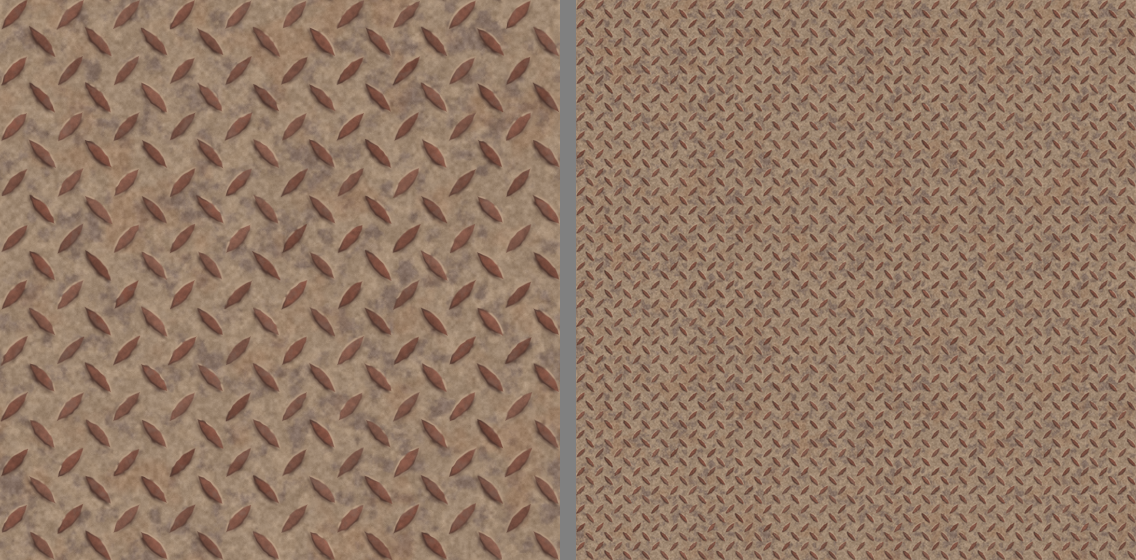
Left, the tile; right, the same tile 3 across and 3 down.
This texture is drawn by a WebGL 1 fragment shader. Its source:

```glsl
precision highp float;
// Rusty diamond tread plate: two crossed lens-shaped studs per cell, ten by ten cells.
uniform vec2 u_resolution;

const float REPEATS = 10.0;
const float HALF_LENGTH = 0.335;   // stud sizes in cells
const float HALF_WIDTH = 0.095;
const float RIM_WIDTH = 0.018;
const float SHADOW_WIDTH = 0.045;
const float STUD_ANGLE = 0.83;     // radians from horizontal
const vec2 RISING_CENTER = vec2(0.26, 0.74);
const vec2 FALLING_CENTER = vec2(0.755, 0.255);
const vec2 LIGHT_DIR = vec2(0.30, 0.95);

const vec3 PLATE_TAN = vec3(0.61, 0.52, 0.435);
const vec3 PLATE_PALE = vec3(0.69, 0.59, 0.49);
const vec3 PLATE_GREY = vec3(0.49, 0.41, 0.37);
const vec3 RUST_TINT = vec3(0.60, 0.45, 0.34);
const vec3 STUD_BROWN = vec3(0.48, 0.335, 0.28);
const vec3 STUD_RED = vec3(0.46, 0.29, 0.235);
const vec3 RIM_LIGHT = vec3(0.73, 0.62, 0.52);
const vec3 EDGE_DARK = vec3(0.27, 0.19, 0.165);

float hash(vec2 p) {
  vec3 q = fract(vec3(p.xyx) * 0.1031);
  q += dot(q, q.yzx + 33.33);
  return fract((q.x + q.y) * q.z);
}

// Value noise that wraps after a whole number of lattice steps.
float noise(vec2 uv, float period, float seed) {
  vec2 p = uv * period;
  vec2 i = floor(p), f = fract(p);
  f = f * f * (3.0 - 2.0 * f);
  vec2 a = mod(i, period) + seed;
  vec2 b = mod(i + 1.0, period) + seed;
  return mix(mix(hash(a), hash(vec2(b.x, a.y)), f.x),
             mix(hash(vec2(a.x, b.y)), hash(b), f.x), f.y);
}

float fbm(vec2 uv, float period, float seed) {
  float sum = 0.0, weight = 0.5;
  for (int i = 0; i < 4; i++) {
    sum += weight * noise(uv, period, seed);
    period *= 2.0;
    seed += 17.0;
    weight *= 0.5;
  }
  return sum / 0.9375;
}

// Signed distance to a lens with its tips on the y axis.
float lens(vec2 p, float halfLength, float halfWidth) {
  p = abs(p);
  float radius = (halfLength * halfLength + halfWidth * halfWidth) / (2.0 * halfWidth);
  float offset = radius - halfWidth;
  if ((p.y - halfLength) * offset > p.x * halfLength)
    return length(p - vec2(0.0, halfLength));
  return length(p + vec2(offset, 0.0)) - radius;
}

float band(float d, float width) {
  return exp(-d * d / (width * width));
}

vec3 plate(vec2 uv, float grain) {
  float blotch = fbm(uv, 36.0, 3.0);
  float broad = fbm(uv, 7.0, 61.0);
  vec3 col = mix(PLATE_TAN, PLATE_GREY, 0.85 * smoothstep(0.48, 0.76, blotch + 0.25 * (broad - 0.5)));
  col = mix(col, PLATE_PALE, 0.55 * smoothstep(0.48, 0.75, fbm(uv, 48.0, 137.0)));
  col = mix(col, RUST_TINT, 0.4 * smoothstep(0.52, 0.78, fbm(uv, 14.0, 211.0)));
  return col + 0.17 * (grain - 0.5);
}

vec3 addStud(vec3 col, vec2 uv, vec2 center, float angle, float seed, float grain) {
  vec2 p = uv * REPEATS - center + 0.5;
  vec2 id = mod(floor(p), REPEATS) + seed;
  float tone = hash(id), wear = hash(id + 31.0), size = hash(id + 57.0);

  // Stud frame: y runs along the stud to its right tip, x across it, upward.
  angle += 0.08 * (hash(id + 83.0) - 0.5);
  vec2 along = vec2(cos(angle), sin(angle));
  vec2 across = vec2(-along.y, along.x);
  vec2 q = fract(p) - 0.5;
  q = vec2(dot(q, across), dot(q, along));
  float rough = noise(uv, 110.0, seed + 7.0);
  float d = lens(q, HALF_LENGTH * (0.95 + 0.1 * size), HALF_WIDTH * (0.92 + 0.16 * wear));
  d += 0.018 * (rough - 0.5);
  float slope = clamp(q.x / HALF_WIDTH, -1.0, 1.0) * dot(across, LIGHT_DIR);
  float leftTip = smoothstep(0.1, 0.9, -q.y / HALF_LENGTH);

  // Scuffed pale halo and soft shadow on the plate.
  float outside = max(d, 0.0);
  col = mix(col, PLATE_PALE, 0.4 * band(outside, 0.09) * smoothstep(0.25, 0.75, rough));
  col = mix(col, EDGE_DARK, 0.6 * band(outside, SHADOW_WIDTH) * smoothstep(0.0, 0.7, -slope));

  // Rusted stud face.
  float pixel = REPEATS / min(u_resolution.x, u_resolution.y);
  vec3 face = mix(STUD_BROWN, STUD_RED, tone) * (0.94 + 0.16 * wear);
  face *= 1.0 + 0.12 * slope + 0.28 * (grain - 0.5);
  face = mix(face, PLATE_GREY, 0.35 * smoothstep(0.5, 0.8, fbm(uv, 60.0, seed + 23.0)));
  col = mix(col, face, 1.0 - smoothstep(-pixel, pixel, d));

  // Worn bright rim above, dark edge below and at the left tip.
  float dark = max(smoothstep(0.05, 0.6, -slope), leftTip * (0.3 + 0.7 * tone));
  col = mix(col, EDGE_DARK, 0.72 * dark * band(d + 0.008, RIM_WIDTH * 1.3));
  float bright = (0.3 + 0.7 * smoothstep(-0.1, 0.4, slope)) * (0.45 + 0.5 * wear);
  return mix(col, RIM_LIGHT, bright * smoothstep(0.1, 0.6, rough) * band(d - 0.012, RIM_WIDTH));
}

void main() {
  vec2 uv = gl_FragCoord.xy / u_resolution;
  float grain = fbm(uv, 130.0, 5.0);
  vec3 col = plate(uv, grain);
  col = addStud(col, uv, RISING_CENTER, STUD_ANGLE, 11.0, grain);
  col = addStud(col, uv, FALLING_CENTER, -STUD_ANGLE, 151.0, grain);
  gl_FragColor = vec4(clamp(col, 0.0, 1.0), 1.0);
}
```
